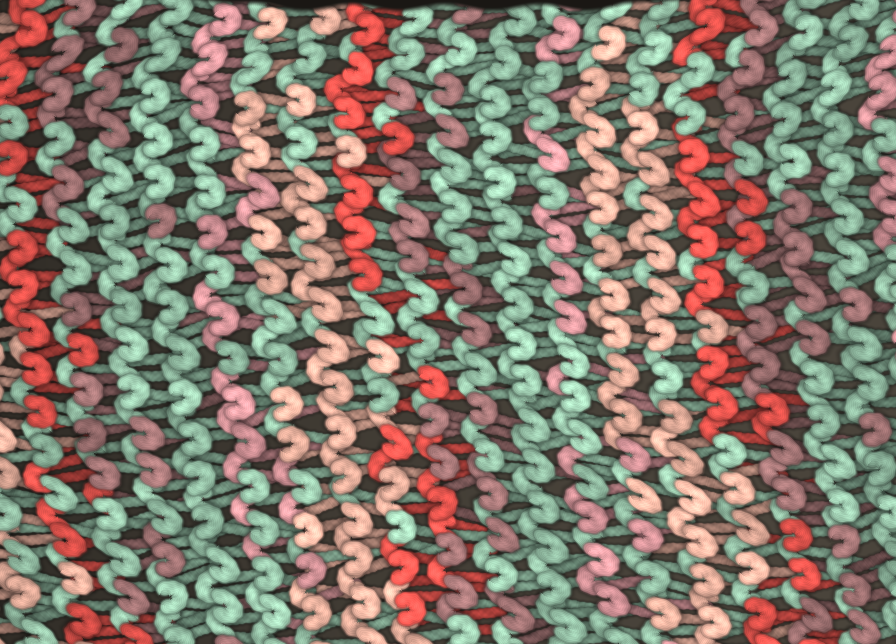
A WebGL 2 fragment shader for this texture:

```glsl
#version 300 es
precision highp float;
// Hand-knit fabric seen sideways: ridges of looped yarn run down the cloth.
// Each ridge chains left and right arcs over crossing strands, painted back
// to front, with dyed colours cycling from ridge to ridge.

#define RIDGES 18.4      // ridges across
#define ROWS 15.5        // stitches down
#define YARN 0.185       // half width of the yarn, in stitches
#define LOOP 0.225       // radius of a yarn arc, in stitches
#define LEAN 0.088       // sideways drift of the ridges toward the bottom
#define PLY 15.0         // twist of the plies along the yarn
#define BLEED 0.42       // how far a colour strays into the next ridge
#define JITTER 0.17      // irregularity of the stitches

uniform vec2 u_resolution;
out vec4 outColor;

const vec3 RED = vec3(0.97, 0.36, 0.33);
const vec3 MAUVE = vec3(0.67, 0.48, 0.48);
const vec3 TEAL = vec3(0.63, 0.81, 0.70);
const vec3 ORCHID = vec3(0.89, 0.62, 0.64);
const vec3 PEACH = vec3(0.97, 0.74, 0.66);
const vec3 GAP = vec3(0.25, 0.23, 0.20);
const vec3 DYES[7] = vec3[7](RED, MAUVE, MAUVE, TEAL, ORCHID, PEACH, PEACH);

float hash(vec2 p) {
  vec3 v = fract(vec3(p.xyx) * 0.1031);
  v += dot(v, v.yzx + 33.33);
  return fract((v.x + v.y) * v.z);
}

// Dye of one piece of yarn; tealShare is the chance of the common teal.
vec3 dye(vec2 cell, float side, float tealShare) {
  float down = 1.0 - cell.y / ROWS;
  float stray = step(hash(cell + side * 17.0 + 5.0), BLEED * down);
  int slot = int(mod(cell.x - stray, 7.0) + 0.5) % 7;
  float run = 0.2 * sin(cell.y * 0.8 + cell.x * 2.3);
  float pick = hash(cell + side * 31.0 + 60.0) + run;
  if (slot == 0) tealShare *= 0.45;
  if (slot == 2) tealShare += 0.35;
  vec3 tint = pick < tealShare ? TEAL : DYES[slot];
  return tint * (0.88 + 0.22 * hash(cell + side * 7.0 + 90.0));
}

// Paints one yarn: soft shadow, rounded body, twisted plies and fibres.
void layYarn(inout vec3 color, float across, float along, vec3 tint, float seed) {
  float fuzz = 0.09 * sin(along * 31.0 + seed * 40.0) * sin(along * 13.0 + seed * 9.0);
  float s = across + fuzz;
  float edge = abs(s);
  float soft = 0.13 + 0.8 * ROWS / (u_resolution.y * YARN);
  color *= mix(0.74, 1.0, smoothstep(0.9, 1.7, edge));
  float dome = sqrt(max(0.0, 1.0 - s * s));
  float ply = 0.5 + 0.5 * sin(along * PLY + s * 2.4 + seed * 6.0);
  float fibre = sin(along * 27.0 + s * 11.0 + seed * 20.0) * sin(s * 17.0 - along * 9.0);
  float light = 0.56 + 0.44 * dome + 0.13 * (ply - 0.5) + 0.05 * fibre;
  color = mix(color, tint * light, 1.0 - smoothstep(1.0 - soft, 1.0 + soft, edge));
}

// Distance across (x, in yarn widths) and length along (y) of an open arc.
vec2 arcYarn(vec2 p, float span) {
  float angle = clamp(atan(p.y, p.x), -span, span);
  vec2 nearest = LOOP * vec2(cos(angle), sin(angle));
  float side = length(p) < LOOP ? -1.0 : 1.0;
  return vec2(side * length(p - nearest) / YARN, angle * LOOP);
}

// The same for a thinner straight strand from a to b.
vec2 strandYarn(vec2 p, vec2 a, vec2 b) {
  vec2 d = b - a;
  float h = clamp(dot(p - a, d) / dot(d, d), 0.0, 1.0);
  vec2 off = p - a - d * h;
  float side = d.x * off.y - d.y * off.x < 0.0 ? -1.0 : 1.0;
  return vec2(side * length(off) / (YARN * 0.68), h * length(d));
}

void main() {
  vec2 uv = gl_FragCoord.xy / u_resolution;
  float down = 1.0 - uv.y;

  // Cloth coordinates: leaning ridges, pulled sideways near the top edge.
  float shift = LEAN * pow(down, 1.5) + 0.032 * (1.0 - smoothstep(0.0, 0.16, down));
  shift += 0.006 * sin(uv.x * 9.0 + down * 7.0) * down;
  vec2 cloth = vec2((uv.x - shift) * RIDGES, uv.y * ROWS);
  cloth.y += 0.2 * sin(uv.x * 8.0 + uv.y * 3.0);

  vec3 color = GAP * (0.8 + 0.4 * uv.x);
  float ridge = floor(cloth.x + 0.5);

  // Layers: 0 to 2 crossing strands, 3 left arcs, 4 right arcs.
  for (int layer = 0; layer < 5; layer++)
  for (float i = -1.0; i <= 1.0; i++) {
    float column = ridge + i;
    float y = cloth.y + hash(vec2(column, 3.0));
    for (float j = -1.0; j <= 1.0; j++) {
      vec2 cell = vec2(column, floor(y) + j);
      float side = float(layer);
      float seed = hash(cell + side * 11.0);
      vec2 wobble = vec2(seed, hash(cell + side * 23.0 + 40.0)) - 0.5;
      vec2 p = vec2(cloth.x, y) - cell - JITTER * wobble;
      if (layer < 3) {
        float rise = side / 3.0 + 0.15;
        vec2 tip = vec2(0.92, rise + 0.04 + 0.65 * wobble.y);
        vec2 yarn = strandYarn(p, vec2(0.08, rise), tip);
        layYarn(color, yarn.x, yarn.y, dye(cell, side, 0.45) * 0.7, seed);
      } else {
        float facing = layer == 4 ? 1.0 : -1.0;
        p -= vec2(0.02 * facing, layer == 4 ? 0.5 : 0.0);
        p.y += p.x * (0.1 + 0.6 * wobble.x);
        p.x *= facing;
        vec2 yarn = arcYarn(p, layer == 4 ? 1.85 : 1.6);
        vec3 tint = dye(cell, side, layer == 4 ? 0.24 : 0.6);
        layYarn(color, yarn.x, yarn.y * facing, tint, seed);
      }
    }
  }

  // Broad light, and the dark rim behind the top edge.
  color *= 0.92 + 0.14 * sin(uv.x * 2.6 + 0.2);
  float span = smoothstep(0.18, 0.32, uv.x) * (1.0 - smoothstep(0.66, 0.80, uv.x));
  float rim = span * (0.018 + 0.005 * sin(uv.x * 60.0));
  color = mix(GAP * 0.4, color, smoothstep(rim - 0.006, rim + 0.006, down + 0.006));
  outColor = vec4(clamp(color, 0.0, 1.0), 1.0);
}
```
